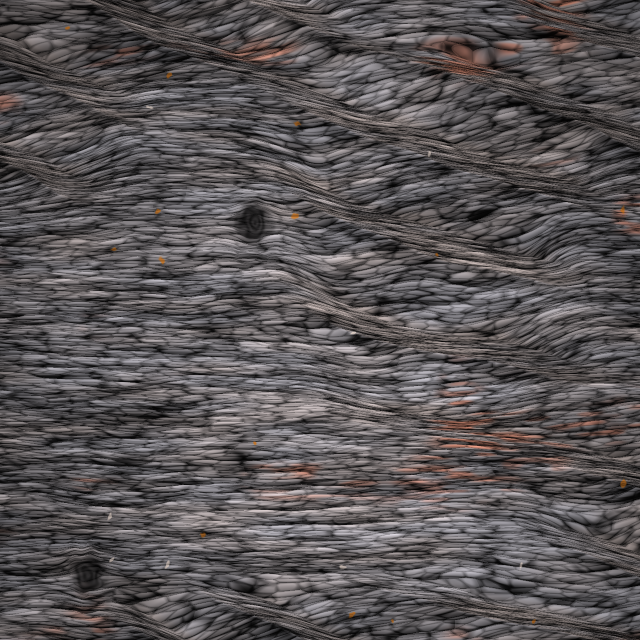
This texture is drawn by a WebGL 1 fragment shader. Its source:

```glsl
precision highp float;
// Weathered fibrous bark: woven grey strands, diagonal ridges, dark knots and small flecks.

uniform vec2 u_resolution;

#define RIDGES 7.0         // diagonal ridges per canvas height
#define RIDGE_TILT 0.45    // fall of the ridges to the right
#define RIDGE_WIDTH 0.26   // share of each band taken by its ridge
#define STRANDS vec2(13.0, 115.0)
#define CONTRAST 0.27
#define MEAN_TONE 0.29
#define KNOT_GRID 4.0
#define KNOT_SHARE 0.28
#define FLECK_GRID 14.0
#define FLECK_SHARE 0.14

const vec3 WARM = vec3(1.06, 0.98, 0.96);
const vec3 COOL = vec3(1.00, 0.985, 1.03);
const vec3 RUST = vec3(1.28, 0.90, 0.76);
const vec3 ORANGE = vec3(0.62, 0.36, 0.10);
const vec3 PALE = vec3(0.70, 0.65, 0.62);

vec2 hash2(vec2 p) {
  vec3 q = fract(p.xyx * vec3(0.1031, 0.1030, 0.0973));
  q += dot(q, q.yzx + 33.33);
  return fract((q.xx + q.yz) * q.zy);
}

float noise(vec2 p) {
  vec2 i = floor(p), f = fract(p);
  f = f * f * (3.0 - 2.0 * f);
  float low = mix(hash2(i).x, hash2(i + vec2(1.0, 0.0)).x, f.x);
  float high = mix(hash2(i + vec2(0.0, 1.0)).x, hash2(i + 1.0).x, f.x);
  return mix(low, high, f.y);
}

// Cellular strands: own tone, light from above, dark cracks between; mean near 0.
float strands(vec2 p) {
  vec2 cell = floor(p), f = fract(p), nearest = vec2(0.0);
  float first = 8.0, second = 8.0, tone = 0.0;
  for (int y = -1; y <= 1; y++) {
    for (int x = -1; x <= 1; x++) {
      vec2 offset = vec2(float(x), float(y));
      vec2 rnd = hash2(cell + offset);
      vec2 away = f - offset - rnd;
      float d = length(away);
      if (d < first) {
        second = first;
        first = d;
        nearest = away;
        tone = fract(rnd.x * 7.0 + rnd.y * 13.0);
      } else {
        second = min(second, d);
      }
    }
  }
  float solid = smoothstep(0.0, 0.3, second - first);
  return 0.6 * (tone - 0.5) + 0.6 * nearest.y + 0.7 * (solid - 0.6);
}

vec3 bark(vec2 p) {
  // Ridge bands bend the grain down to the right, and up again between them.
  float band = RIDGES * (p.y + RIDGE_TILT * p.x)
             + noise(p * vec2(2.0, 2.5)) + 0.12 * noise(p * vec2(9.0, 14.0));
  float phase = fract(band);
  float strength = smoothstep(0.2, 0.6, noise(p * vec2(3.0, 5.0) + 7.0));
  float fallback = RIDGE_WIDTH / (1.0 - RIDGE_WIDTH);
  float bend = min(phase, (1.0 - phase) * fallback);
  float across = p.y + strength * bend / RIDGES
               + 0.020 * noise(p * vec2(4.0, 9.0) + 3.0)
               + 0.006 * noise(p * vec2(14.0, 30.0) + 11.0);

  // Knots push the grain aside.
  vec2 knotCell = floor(p * KNOT_GRID);
  vec2 knotRnd = hash2(knotCell + 21.0);
  vec2 knotSize = hash2(knotCell + 57.0);
  vec2 toKnot = p - (knotCell + 0.35 + 0.3 * knotRnd) / KNOT_GRID;
  float hasKnot = step(knotSize.x, KNOT_SHARE);
  float knotDist = length(toKnot * vec2(1.0, 0.85)) / mix(0.014, 0.025, knotSize.y);
  knotDist += 0.5 * (noise(p * 70.0) - 0.5);
  across -= hasKnot * 0.6 * toKnot.y * exp(-0.6 * knotDist * knotDist);

  // Three sizes of strand along the bent grain.
  vec2 grain = vec2(p.x, across);
  float relief = 0.65 * strands(grain * STRANDS * 0.4)
               + strands(grain * STRANDS + 31.0)
               + 0.9 * strands(grain * STRANDS * vec2(2.1, 1.85) + 73.0);
  float patches = noise(p * vec2(5.0, 11.0) + 40.0);
  float ridge = strength * (1.0 - smoothstep(RIDGE_WIDTH, RIDGE_WIDTH + 0.15, phase));
  float shadow = strength * smoothstep(0.78, 0.96, phase) * (1.0 - smoothstep(0.97, 1.0, phase));
  float tone = MEAN_TONE + CONTRAST * relief + 0.14 * (patches - 0.45)
             - 0.03 * ridge - 0.13 * shadow;
  tone = 0.5 * (tone + sqrt(tone * tone + 0.012));

  // Dark ringed knot hearts, then light fading towards the corners.
  float heart = hasKnot * (1.0 - smoothstep(0.6, 1.3, knotDist));
  tone = mix(tone, 0.3 * tone + 0.035 + 0.035 * sin(knotDist * 16.0), heart);
  vec2 fromLight = p - vec2(0.5, 0.4);
  tone *= 1.13 - 0.7 * dot(fromLight, fromLight);

  float warmth = clamp(0.6 * ridge + noise(grain * vec2(9.0, 50.0)) - 0.2, 0.0, 1.0);
  vec3 color = tone * mix(COOL, WARM, warmth);
  float rust = smoothstep(0.70, 0.92, noise(p * vec2(7.0, 12.0) + 90.0))
             * smoothstep(0.4, 0.8, noise(grain * vec2(25.0, 160.0)));
  color *= mix(vec3(1.0), RUST, rust);

  // Scattered lichen flecks and pale chips.
  vec2 fleckCell = floor(p * FLECK_GRID);
  vec2 fleckRnd = hash2(fleckCell + 130.0);
  vec2 kind = hash2(fleckCell + 171.0);
  vec2 q = p - (fleckCell + 0.25 + 0.5 * fleckRnd) / FLECK_GRID;
  float angle = 6.28 * fleckRnd.x;
  q = mat2(cos(angle), sin(angle), -sin(angle), cos(angle)) * q;
  float fleckDist = length(q * vec2(1.0, 1.3 + 1.2 * fleckRnd.y)) / mix(0.004, 0.008, kind.y);
  fleckDist += 0.7 * (noise(p * 240.0) - 0.5);
  float fleck = step(kind.x, FLECK_SHARE) * (1.0 - smoothstep(0.6, 1.0, fleckDist));
  vec3 fleckColor = mix(ORANGE, PALE, step(0.6, fleckRnd.y)) * (0.7 + tone);
  return mix(color, fleckColor, 0.85 * fleck);
}

void main() {
  // Four samples per pixel smooth the fine strands.
  vec3 sum = vec3(0.0);
  for (int i = 0; i < 4; i++) {
    vec2 shift = vec2(mod(float(i), 2.0), floor(float(i) / 2.0)) * 0.5 - 0.25;
    sum += bark((gl_FragCoord.xy + shift) / u_resolution.y);
  }
  gl_FragColor = vec4(sum / 4.0, 1.0);
}
```
